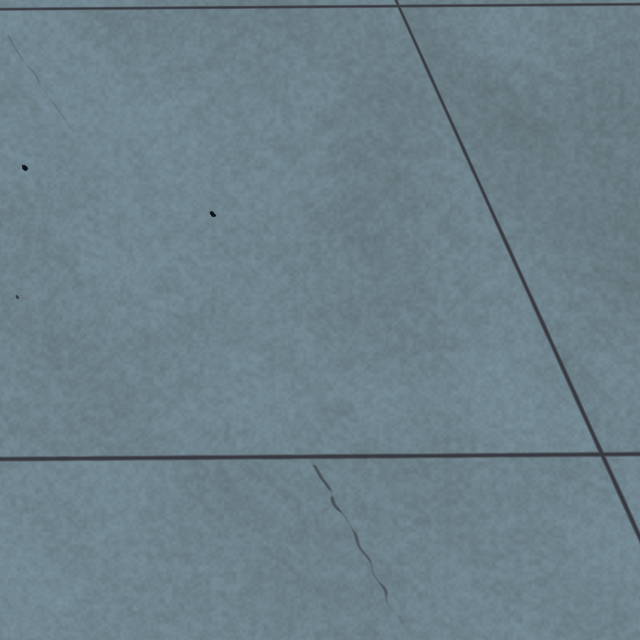
Write a WebGL 2 fragment shader that draws this texture.

```glsl
#version 300 es
precision highp float;

uniform vec2 u_resolution;
out vec4 fragColor;

// Slab colours
const vec3 STONE_DARK = vec3(0.39, 0.455, 0.48);
const vec3 STONE_LIGHT = vec3(0.465, 0.56, 0.605);
const vec3 JOINT_CORE = vec3(0.22, 0.22, 0.25);
const vec3 JOINT_EDGE = vec3(0.33, 0.37, 0.40);
const vec3 CRACK_COLOR = vec3(0.27, 0.28, 0.31);
const vec3 CHIP_COLOR = vec3(0.06, 0.08, 0.10);

// Joint layout, in canvas units
const float ROW_HEIGHT = 0.703;
const float ROW_OFFSET = 0.2826;
const float ROW_TILT = 0.0078;
const float SLANT_TOP_X = 0.6185;
const float SLANT_SLOPE = 0.454;
const float JOINT_HALF_NEAR = 0.0046;
const float JOINT_HALF_FAR = 0.0024;

// Cracks: start point, x shift per unit of descent, length
const vec2 CRACK_START = vec2(0.490, 0.279);
const vec2 CRACK_RUN = vec2(0.547, 0.27);
const vec2 HAIRLINE_START = vec2(0.005, 0.950);
const vec2 HAIRLINE_RUN = vec2(0.70, 0.17);

// Chips: centre and radius
const vec3 CHIP_LARGE = vec3(0.039, 0.738, 0.0052);
const vec3 CHIP_MEDIUM = vec3(0.333, 0.665, 0.0042);
const vec3 CHIP_SMALL = vec3(0.027, 0.536, 0.0028);

// Surface texture
const float GRAIN_SCALE = 210.0;
const float GRAIN_AMOUNT = 0.38;
const float MOTTLE_AMOUNT = 0.75;
const float STREAK_AMOUNT = 0.24;

float hash(vec2 p) {
    return fract(sin(dot(p, vec2(127.1, 311.7))) * 43758.5);
}

float noise(vec2 p) {
    vec2 i = floor(p), f = fract(p);
    f = f * f * (3.0 - 2.0 * f);
    return mix(mix(hash(i), hash(i + vec2(1, 0)), f.x),
               mix(hash(i + vec2(0, 1)), hash(i + vec2(1, 1)), f.x), f.y);
}

float fbm(vec2 p) {
    float sum = 0.0, amp = 0.5;
    for (int i = 0; i < 5; i++) {
        sum += amp * noise(p);
        p = mat2(1.6, 1.2, -1.2, 1.6) * p + 7.3;
        amp *= 0.5;
    }
    return sum;
}

float fill(float d, float aa) {
    return 1.0 - smoothstep(-aa, aa, d);
}

// Jagged, broken line running down from start
float crack(vec2 uv, vec2 start, vec2 run, float halfWidth, float aa) {
    float down = start.y - uv.y;
    float wobble = (noise(vec2(down * 45.0, start.x * 90.0)) - 0.5) * 0.012;
    float d = abs(uv.x - start.x - run.x * down + wobble);
    float gaps = smoothstep(0.2, 0.55, noise(vec2(down * 60.0, 3.7)));
    float ends = smoothstep(0.0, 0.008, down) * (1.0 - smoothstep(run.y * 0.75, run.y, down));
    return fill(d - halfWidth * (0.5 + gaps), aa) * ends * mix(0.3, 1.0, gaps);
}

// Small pit, slightly stretched along the diagonal
float chip(vec2 uv, vec3 spot, float aa) {
    vec2 p = uv - spot.xy;
    p = vec2(p.x - p.y, p.x + p.y) * vec2(0.6, 1.0);
    float ragged = (noise(uv * 300.0) - 0.5) * spot.z * 0.7;
    return fill(length(p) - spot.z + ragged, aa);
}

void main() {
    vec2 uv = gl_FragCoord.xy / u_resolution;
    float aa = 1.0 / min(u_resolution.x, u_resolution.y);

    // Distances to the level joints and the slanted joint
    float row = (uv.y - ROW_OFFSET - ROW_TILT * uv.x) / ROW_HEIGHT;
    float rowDist = (row - round(row)) * ROW_HEIGHT;
    float slant = (uv.x - SLANT_TOP_X - SLANT_SLOPE * (1.0 - uv.y)) / length(vec2(1.0, SLANT_SLOPE));
    float jointDist = min(abs(rowDist), abs(slant));

    // Slab tone: cloudy mottling, diagonal streaks and fine grain
    vec2 slab = vec2(step(0.0, slant), floor(row));
    vec2 diagonal = vec2(uv.x - uv.y, uv.x + uv.y);
    float mottle = fbm(uv * 5.0 + slab * 17.0) - 0.5;
    float streak = fbm(diagonal * vec2(3.0, 16.0) + slab * 9.0) - 0.5;
    float grain = noise(uv * GRAIN_SCALE) + noise(uv * GRAIN_SCALE * 0.47) - 1.0;
    float greyPatch = exp(-4.0 * dot(uv - vec2(0.52, 0.62), uv - vec2(0.52, 0.62)));
    float tone = 0.73 - 0.22 * greyPatch - 0.12 * slab.x - 0.05 * step(0.0, row);
    tone += MOTTLE_AMOUNT * mottle + STREAK_AMOUNT * streak + GRAIN_AMOUNT * grain;
    vec3 color = mix(STONE_DARK, STONE_LIGHT, clamp(tone, -0.2, 1.25));

    // Cracks and chips
    float wear = crack(uv, CRACK_START, CRACK_RUN, 0.0019, aa);
    float hairline = crack(uv, HAIRLINE_START, HAIRLINE_RUN, 0.0009, aa);
    color = mix(color, CRACK_COLOR, max(wear * 0.8, hairline * 0.35));
    float chips = max(chip(uv, CHIP_LARGE, aa), max(chip(uv, CHIP_MEDIUM, aa), chip(uv, CHIP_SMALL, aa) * 0.6));
    color = mix(color, CHIP_COLOR, chips);

    // Joints narrow with distance and have a softer rim
    float halfWidth = mix(JOINT_HALF_NEAR, JOINT_HALF_FAR, uv.y) * (0.9 + 0.2 * noise(uv * 60.0));
    color = mix(color, JOINT_EDGE, fill(jointDist - halfWidth, aa));
    color = mix(color, JOINT_CORE, fill(jointDist - halfWidth * 0.6, aa));

    fragColor = vec4(color, 1.0);
}
```
